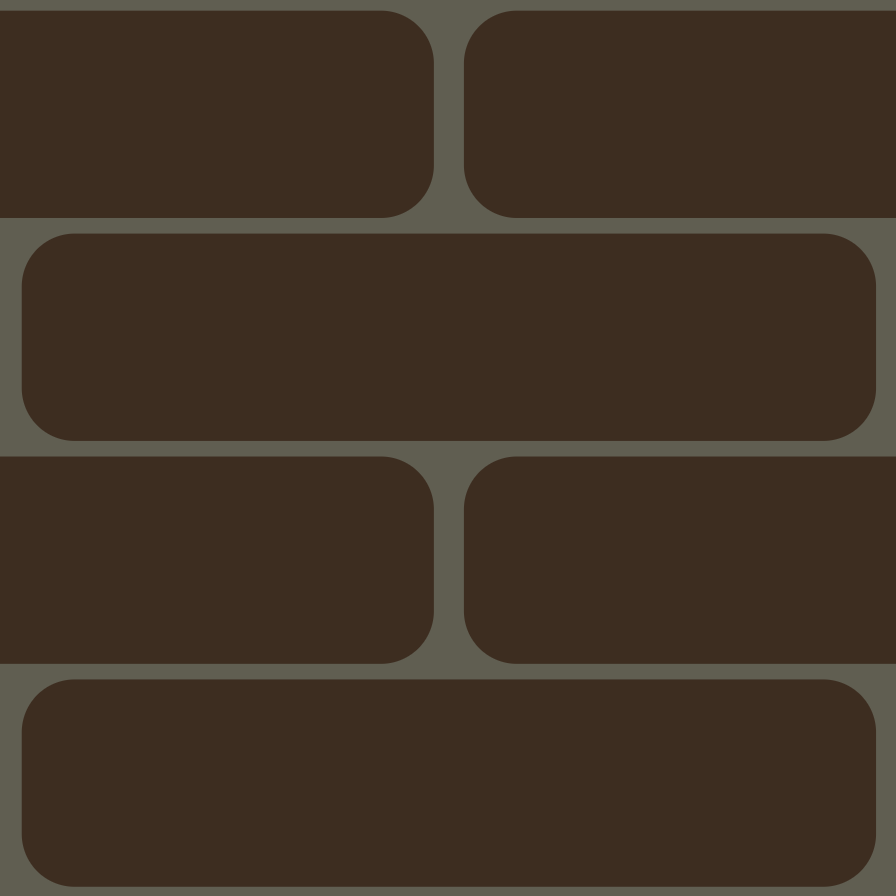
Reproduce this pattern procedurally as a Shadertoy shader.

```glsl
// Running-bond wall of long, round-cornered dark bricks in grey-green mortar.

// All lengths are fractions of the canvas height.
const vec2 PITCH = vec2(0.9870, 0.2488);         // brick plus one joint
const vec2 JOINT = vec2(0.0335, 0.0174);         // joint widths: upright, level
const vec2 FIRST_CENTER = vec2(0.5010, 0.1260);  // middle of the lowest brick
const float CORNER_RADIUS = 0.0590;
const float ROW_SHIFT = 0.5;                     // shift of odd rows, in bricks
const vec3 BRICK_COLOR = vec3(0.240, 0.178, 0.127);
const vec3 MORTAR_COLOR = vec3(0.375, 0.367, 0.318);

// Signed distance to a rounded box centred on the origin.
float roundedBox(vec2 p, vec2 halfSize, float radius) {
    vec2 q = abs(p) - halfSize + radius;
    return length(max(q, 0.0)) + min(max(q.x, q.y), 0.0) - radius;
}

// Position relative to the middle of the nearest brick.
vec2 brickSpace(vec2 p) {
    vec2 cell = (p - FIRST_CENTER) / PITCH + 0.5;
    cell.x += ROW_SHIFT * mod(floor(cell.y), 2.0);
    return (fract(cell) - 0.5) * PITCH;
}

void mainImage(out vec4 fragColor, in vec2 fragCoord) {
    vec2 p = fragCoord / iResolution.y;
    float pixel = 1.0 / iResolution.y;

    // Brick shape with a one-pixel smooth edge
    float edge = roundedBox(brickSpace(p), 0.5 * (PITCH - JOINT), CORNER_RADIUS);
    float brick = clamp(0.5 - edge / pixel, 0.0, 1.0);

    fragColor = vec4(mix(MORTAR_COLOR, BRICK_COLOR, brick), 1.0);
}
```
